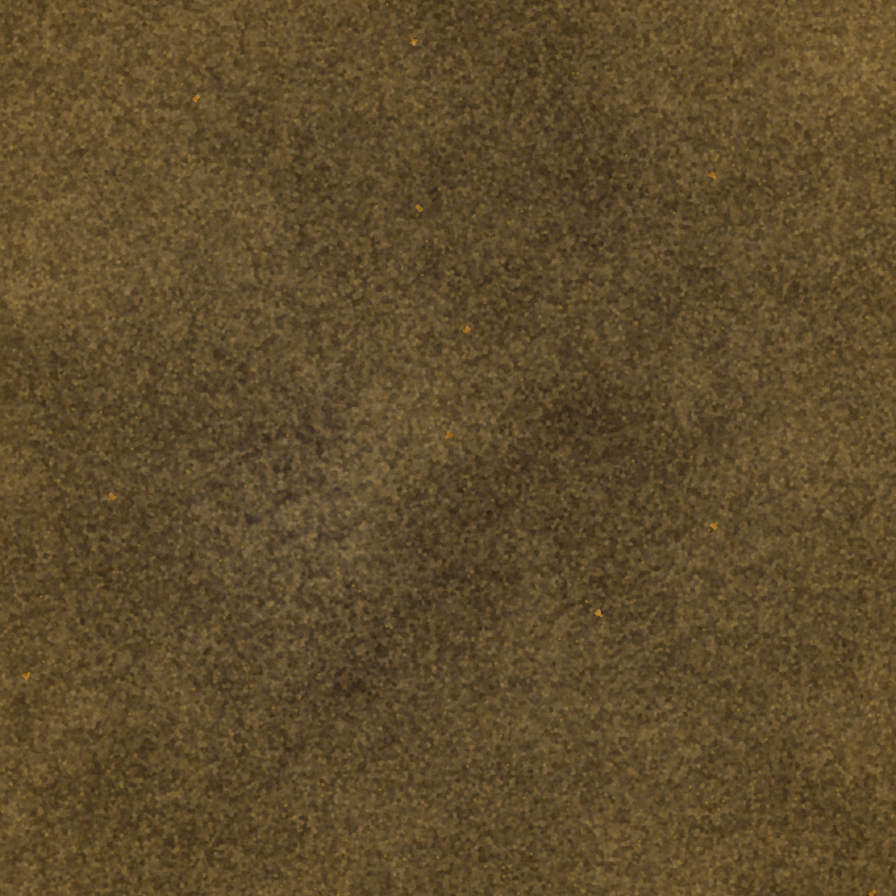
Reproduce this texture procedurally as a WebGL 2 fragment shader.

```glsl
#version 300 es
precision highp float;

uniform vec2 u_resolution;
out vec4 fragColor;

vec3 hash(ivec2 cell, int seed) {
  uvec3 v = uvec3(ivec3(cell, seed)) * 1664525u + 1013904223u;
  v.x += v.y * v.z; v.y += v.z * v.x; v.z += v.x * v.y;
  v ^= v >> 16u;
  v.x += v.y * v.z; v.y += v.z * v.x; v.z += v.x * v.y;
  return vec3(v >> 8u) / 16777216.0;
}

// Cellular noise: nearest distance, nearest id, blended tone, blended hue
vec4 cells(vec2 p, int seed) {
  ivec2 base = ivec2(floor(p));
  vec2 nearest = vec2(9.0, 0.0);
  vec3 sum = vec3(0.0);
  for (int y = -1; y <= 1; y++) {
    for (int x = -1; x <= 1; x++) {
      ivec2 cell = base + ivec2(x, y);
      vec3 h = hash(cell, seed);
      float d = length(vec2(cell) + h.xy - p);
      if (d < nearest.x) nearest = vec2(d, h.z);
      sum += exp(-6.0 * d * d) * vec3(h.z, fract(h.z * 57.0), 1.0);
    }
  }
  return vec4(nearest, sum.xy / sum.z - 0.5);
}

float blob(vec2 p, vec2 center, vec2 radius) {
  vec2 q = (p - center) / radius;
  return exp(-dot(q, q));
}

// Soft mottling from octaves of blended cells
float clouds(vec2 p) {
  float sum = 0.0, scale = 3.5, gain = 0.07;
  for (int i = 0; i < 5; i++) {
    sum += gain * cells(p * scale, i).z;
    p = mat2(0.8, 0.6, -0.6, 0.8) * p;
    scale *= 2.1;
    gain *= 0.72;
  }
  return sum;
}

// Wavering diagonal crease: x is the fine crack, y the soft shadow
vec2 crease(vec2 p) {
  vec2 along = normalize(vec2(0.34, 0.43));
  vec2 q = p - vec2(0.28, 0.09);
  float t = dot(q, along);
  float d = dot(q, vec2(along.y, -along.x));
  d += 0.006 * sin(t * 31.0) + 0.003 * sin(t * 83.0 + 1.0) + 0.0015 * sin(t * 210.0);
  float span = smoothstep(-0.03, 0.08, t) * smoothstep(0.6, 0.3, t);
  float side = d < 0.0 ? 0.055 : 0.018;
  return span * vec2(exp(-d * d / 0.00003), exp(-d * d / (side * side)));
}

// Coverage of the rare round flecks in a scattered grid
float flecks(vec2 p, float scale, float radius, float rarity, int seed) {
  vec4 c = cells(p * scale, seed);
  float soft = 0.8 / u_resolution.y;
  float d = c.x / scale;
  return step(rarity, c.y) * (1.0 - smoothstep(radius - soft, radius + soft, d));
}

void main() {
  vec2 p = gl_FragCoord.xy / u_resolution.y;

  // Broad light and shadow
  float tone = clouds(p);
  tone -= 0.035 * blob(p, vec2(0.56, 0.79), vec2(0.25, 0.16));
  tone -= 0.030 * blob(p, vec2(0.33, 0.56), vec2(0.15, 0.13));
  tone -= 0.025 * blob(p, vec2(0.63, 0.57), vec2(0.12, 0.12));
  tone += 0.040 * blob(p, vec2(0.46, 0.51), vec2(0.09, 0.12));
  vec2 fromCenter = p - 0.5;
  float rim = smoothstep(0.25, 0.7, length(fromCenter));
  tone += 0.010 + 0.022 * rim;

  vec2 fold = crease(p);
  tone -= 0.028 * fold.y;

  // Fine grain, coarser in a pebbly zone
  vec4 fine = cells(p * 215.0, 11);
  vec4 coarse = cells(p * 125.0, 12);
  vec4 dust = cells(p * 340.0, 13);
  float pebbles = blob(p, vec2(0.34, 0.43), vec2(0.12, 0.16));
  float grain = 0.16 * fine.z + 0.07 * dust.z;
  grain += mix(0.05, 0.15, pebbles) * coarse.z;
  grain += 0.05 * pow(fine.y, 9.0) * smoothstep(0.6, 0.2, fine.x) - 0.004;
  tone += grain - 0.035 * fold.x * (0.7 + coarse.z);

  // Brown pigment with warm and grey variation
  float warmth = 0.7 * fine.w + 0.5 * coarse.w + 0.5 * rim - 0.5 * pebbles;
  vec3 color = vec3(0.366, 0.291, 0.172) + tone * vec3(1.0, 0.86, 0.52);
  color += warmth * vec3(0.012, -0.002, -0.038);

  // Gold specks and a few larger amber flecks
  float specks = flecks(p, 95.0, 0.0017, 0.972, 21);
  color = mix(color, vec3(0.60, 0.46, 0.18), 0.65 * specks);
  vec2 ragged = p + 0.0012 * sin(p.yx * 900.0);
  float amber = flecks(ragged, 11.0, 0.0038, 0.92, 22);
  color = mix(color, vec3(0.70, 0.48, 0.16) + grain, 0.85 * amber);

  fragColor = vec4(clamp(color, 0.0, 1.0), 1.0);
}
```
